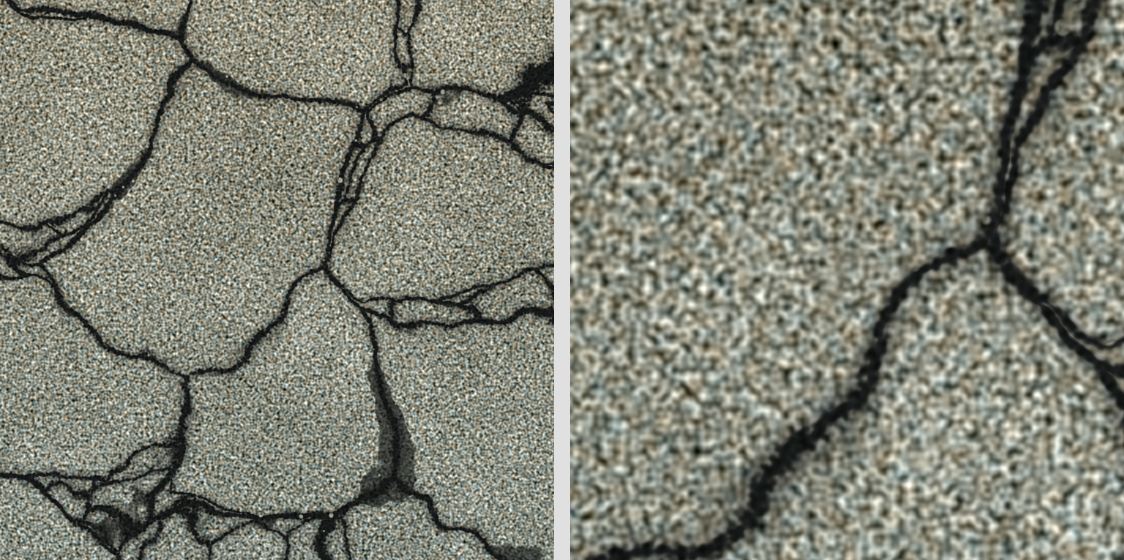
Left, the full canvas; right, a detail of the centre.
Write a Shadertoy shader that draws this texture.

```glsl
// Weathered grey asphalt broken by a branching network of dark cracks.

const vec3  STONE_COLOR  = vec3(0.548, 0.556, 0.500);
const vec3  CRACK_COLOR  = vec3(0.085, 0.098, 0.094);
const vec3  SPALL_COLOR  = vec3(0.195, 0.208, 0.190);
const vec3  PEBBLE_COLOR = vec3(0.74, 0.73, 0.65);
const vec3  WARM_TINT    = vec3(0.085, 0.00, -0.07);
const float PLATE_SCALE  = 2.3;    // large plates per canvas height
const float SHARD_SCALE  = 8.5;    // small shards between paired cracks
const float GRAIN_SCALE  = 205.0;
const float GRAIN_FINE   = 0.60;   // contrast of the smallest grains
const float GRAIN_COARSE = 0.40;
const float MAIN_WIDTH   = 0.0048; // half widths of the cracks
const float SIDE_WIDTH   = 0.0035;
const float BAND_WIDTH   = 0.21;   // reach of the paired side cracks
const float BAND_MERGE   = 0.045;  // narrower bands close into one crack
const float SPALL_WIDTH  = 0.036;
const float EDGE_SOFT    = 0.0027;
const float HALO_SIZE    = 0.0065;
const float PEBBLE_SCALE = 70.0;
const vec2  SEED         = vec2(3.7, 8.2);

vec2 hash2(vec2 p) {
    vec3 q = fract(p.xyx * vec3(0.1031, 0.1030, 0.0973));
    q += dot(q, q.yzx + 33.33);
    return fract((q.xx + q.yz) * q.zy);
}

float gradientAt(vec2 cell, vec2 corner, vec2 f) {
    return dot(hash2(cell + corner) * 2.0 - 1.0, f - corner);
}

float gradientNoise(vec2 p) {
    vec2 i = floor(p), f = p - i;
    vec2 u = f * f * f * (f * (f * 6.0 - 15.0) + 10.0);
    float low = mix(gradientAt(i, vec2(0, 0), f), gradientAt(i, vec2(1, 0), f), u.x);
    float high = mix(gradientAt(i, vec2(0, 1), f), gradientAt(i, vec2(1, 1), f), u.x);
    return mix(low, high, u.y);
}

vec2 noise2(vec2 p) {
    return vec2(gradientNoise(p), gradientNoise(p + vec2(37.2, 71.9)));
}

// x: distance to the nearest cell border, y: random value of the cell.
vec2 cellBorder(vec2 p) {
    vec2 base = floor(p), f = p - base, nearest = vec2(0), owner = vec2(0);
    float best = 8.0;
    for (int y = -1; y <= 1; y++)
    for (int x = -1; x <= 1; x++) {
        vec2 cell = vec2(x, y);
        vec2 toSite = cell + hash2(base + cell) - f;
        float d = dot(toSite, toSite);
        if (d < best) { best = d; nearest = toSite; owner = cell; }
    }
    float border = 8.0;
    for (int y = -2; y <= 2; y++)
    for (int x = -2; x <= 2; x++) {
        vec2 cell = owner + vec2(x, y);
        vec2 toSite = cell + hash2(base + cell) - f;
        vec2 gap = toSite - nearest;
        if (dot(gap, gap) > 0.0001)
            border = min(border, dot(0.5 * (nearest + toSite), normalize(gap)));
    }
    return vec2(border, hash2(base + owner + 19.0).x);
}

// Rounded pale stones, scattered sparsely on a jittered grid.
float pebbles(vec2 p) {
    vec2 cell = floor(p), f = p - cell;
    vec2 pick = hash2(cell + 53.0);
    vec2 center = 0.35 + 0.3 * hash2(cell + 91.0);
    float radius = mix(0.10, 0.34, pick.y * pick.y);
    return step(pick.x, 0.06) * smoothstep(0.12, -0.12, length(f - center) - radius);
}

void mainImage(out vec4 fragColor, in vec2 fragCoord) {
    vec2 uv = fragCoord / iResolution.y;
    vec2 p = uv + SEED;

    // Bend the crack lines at three scales.
    vec2 q = p + 0.11 * noise2(p * 3.5) + 0.026 * noise2(p * 15.0)
               + 0.007 * noise2(p * 46.0);

    // Main cracks, side cracks that rejoin them, and links between both.
    vec2 plate = cellBorder(q * PLATE_SCALE);
    float mainDist = plate.x / PLATE_SCALE;
    float shardDist = cellBorder(q * SHARD_SCALE).x / SHARD_SCALE;
    float band = BAND_WIDTH * (gradientNoise(p * 2.2 + 5.3) + 0.6 * (plate.y - 0.5));
    band *= smoothstep(0.0, BAND_MERGE, band);
    float swell = 1.0 + 1.5 * gradientNoise(p * 5.0 + 11.0);
    float sideWidth = SIDE_WIDTH * (1.0 + 0.9 * gradientNoise(p * 13.0));
    float sideDist = abs(mainDist - band);
    float linkDist = max(shardDist, mainDist - band);
    float crackDist = min(mainDist - MAIN_WIDTH * swell,
                          min(sideDist, linkDist) - sideWidth);

    // Mineral grain with slight warm and cool tints.
    vec2 turned = mat2(0.8, 0.6, -0.6, 0.8) * p;
    float grain = GRAIN_FINE * gradientNoise(p * GRAIN_SCALE)
                + GRAIN_COARSE * gradientNoise(turned * GRAIN_SCALE * 0.61);
    float tint = gradientNoise(turned * 85.0 + 7.0) + 0.35 * (uv.y - 0.5);
    float mottle = 0.08 * gradientNoise(p * 4.0) + 0.08 * gradientNoise(turned * 19.0);
    vec3 color = STONE_COLOR + grain + mottle + WARM_TINT * tint;

    // Crumbled patches, soft dirt beside the cracks, then the dark gaps.
    float patchy = smoothstep(0.13, 0.45, gradientNoise(p * 6.5 + 2.0));
    float spallDist = mainDist - SPALL_WIDTH * patchy + 0.018 * gradientNoise(p * 40.0);
    float spall = smoothstep(0.004, -0.004, spallDist) * smoothstep(0.0, 0.2, patchy);
    color = mix(color, SPALL_COLOR + 0.3 * grain, 0.85 * spall);
    color *= 1.0 - 0.45 * exp(-max(crackDist, 0.0) / HALO_SIZE);
    float gap = smoothstep(EDGE_SOFT, -EDGE_SOFT, crackDist + 0.006 * grain);
    color = mix(color, CRACK_COLOR + 0.14 * grain, gap);
    color = mix(color, PEBBLE_COLOR + 0.3 * grain,
                0.85 * pebbles(p * PEBBLE_SCALE) * max(gap, spall));

    fragColor = vec4(clamp(color, 0.0, 1.0), 1.0);
}
```
